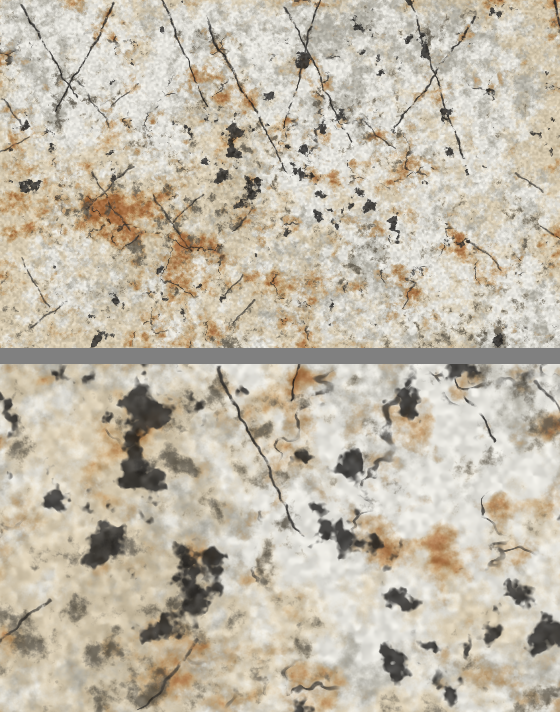
Top, the full canvas; bottom, a detail of the centre.
Write a WebGL 1 fragment shader that draws this texture.

```glsl
precision highp float;
// Weathered pale plaster with rust stains, soot, fine grit and dark diagonal cracks.
uniform vec2 u_resolution;

vec2 hash2(vec2 c) {
  vec3 q = fract(c.xyx * vec3(0.1031, 0.1030, 0.0973));
  q += dot(q, q.yzx + 33.33);
  return fract((q.xx + q.yz) * q.zy);
}

// Smooth cellular noise: random values blended around jittered points
float blobs(vec2 p) {
  vec2 cell = floor(p);
  float sum = 0.0, total = 0.0;
  for (int y = -1; y <= 1; y++)
    for (int x = -1; x <= 1; x++) {
      vec2 c = cell + vec2(float(x), float(y));
      vec2 d = c + 0.2 + 0.6 * hash2(c) - p;
      float w = max(0.0, 1.44 - dot(d, d));
      w *= w * w;
      sum += w * hash2(c + 57.0).x;
      total += w;
    }
  return sum / max(total, 0.0001);
}

// Five rotated octaves, stretched around one half
float layers(vec2 p) {
  float sum = 0.0, amp = 0.5;
  for (int i = 0; i < 5; i++) {
    sum += amp * blobs(p);
    p = mat2(1.6, 1.2, -1.2, 1.6) * p + 7.3;
    amp *= 0.6;
  }
  return 0.5 + 1.8 * (sum / 1.153 - 0.5);
}

// Gap between the two nearest cell points: zero on the cell borders
float cellGap(vec2 p) {
  vec2 cell = floor(p);
  float near = 9.0, second = 9.0;
  for (int y = -1; y <= 1; y++)
    for (int x = -1; x <= 1; x++) {
      vec2 c = cell + vec2(float(x), float(y));
      float d = length(c + hash2(c) - p);
      second = min(second, max(near, d));
      near = min(near, d);
    }
  return second - near;
}

// Distance to a segment, and the position along it
vec2 segment(vec2 p, vec2 a, vec2 b) {
  float t = clamp(dot(p - a, b - a) / dot(b - a, b - a), 0.0, 1.0);
  return vec2(length(p - mix(a, b, t)), t);
}

void main() {
  vec2 p = gl_FragCoord.xy / u_resolution.y;
  float aspect = u_resolution.x / u_resolution.y;
  float px = 1.0 / u_resolution.y;

  // Noise fields from broad to fine
  float cloud = layers(p * 2.5 + 11.0);
  float patches = layers(p * 4.0 + 40.0);
  float mottle = layers(p * 9.0 + 20.0);
  float streak = layers(p * vec2(8.0, 13.0) + 70.0);
  float grit = layers(p * 42.0 + 3.0);
  float pepper = layers(p * 50.0 + 130.0);

  // Dirt gathers in the middle and along the rim
  vec2 q = (p - vec2(0.45 * aspect, 0.52)) * vec2(0.85, 1.1);
  float heart = exp(-9.0 * dot(q, q));
  vec2 border = min(p, vec2(aspect, 1.0) - p);
  float rim = exp(-11.0 * min(border.x, border.y));

  // Long cracks fall from the top, short ones are scattered
  vec2 bent = p + 0.022 * (vec2(mottle, streak) - 0.5) + 0.004 * (vec2(grit, pepper) - 0.5);
  float crack = 0.0, halo = 0.0;
  for (int i = 0; i < 27; i++) {
    float n = float(i);
    vec2 r = hash2(vec2(n, 3.0)), s = hash2(vec2(n + 5.0, 18.0));
    float side = s.x < 0.4 ? -1.0 : 1.0;
    vec2 a = vec2(aspect * r.x, 0.06 + 0.75 * r.y);
    vec2 b = a + side * (0.05 + 0.11 * s.y) * vec2(0.8, -0.9 * side + 0.8 * (r.x - 0.5));
    float strength = 0.75;
    if (i < 9) {
      a = vec2(aspect * (n + r.x) / 9.0, 1.03 - 0.1 * r.y);
      b = a + vec2(side * mix(0.07, 0.27, r.y), -mix(0.22, 0.48, s.y));
      strength = 1.0;
    }
    vec2 d = segment(bent, a, b);
    float width = 0.0022 * (1.0 - 0.6 * d.y) * strength;
    crack = max(crack, strength * (1.0 - smoothstep(width * 0.3, width + px, d.x)));
    halo = max(halo, strength * exp(-70.0 * d.x));
  }
  crack *= smoothstep(0.12, 0.5, pepper + 0.15 * mottle);

  // Hair veins on warped cell borders, visible only in places
  vec2 warped = p + 0.09 * (vec2(streak, mottle) - 0.5);
  float vein = 1.0 - smoothstep(0.01, 0.03 + 6.0 * px, cellGap(warped * 6.0));
  vein *= smoothstep(0.6, 0.8, streak + 0.12 * heart) * smoothstep(0.25, 0.55, grit);

  // Plaster and warm wash
  float greyness = 0.55 * grit + 0.3 * mottle + 0.3 * cloud + 0.05 * heart;
  vec3 col = mix(vec3(0.89, 0.885, 0.86), vec3(0.70, 0.69, 0.65), smoothstep(0.5, 0.84, greyness));
  float wash = 0.6 * patches + 0.4 * pepper + 0.2 * rim + 0.06 * heart;
  col = mix(col, vec3(0.82, 0.755, 0.63), 0.75 * smoothstep(0.5, 0.82, wash));

  // Rust blooms
  float rust = 0.5 * streak + 0.22 * patches + 0.32 * grit + 0.1 * heart + 0.12 * rim + 0.12 * halo;
  vec3 rustColor = mix(vec3(0.75, 0.59, 0.38), vec3(0.60, 0.34, 0.15), smoothstep(0.76, 0.96, rust));
  col = mix(col, rustColor, 0.8 * smoothstep(0.64, 0.86, rust));

  // Soot, ink blots and cracks
  float soot = 0.35 * mottle + 0.55 * pepper + 0.13 * heart + 0.1 * exp(-9.0 * p.y) + 0.16 * halo;
  col = mix(col, vec3(0.36, 0.34, 0.30), 0.8 * smoothstep(0.63, 0.86, soot));
  float blot = smoothstep(0.88, 1.0, layers(p * 20.0 + 90.0) + 0.09 * heart + 0.1 * halo);
  col = mix(col, vec3(0.17, 0.165, 0.16), 0.85 * max(blot, max(crack, 0.8 * vein)));

  // Fine grain
  col += 0.15 * (blobs(p * 170.0) - 0.5);
  gl_FragColor = vec4(clamp(col, 0.0, 1.0), 1.0);
}
```
